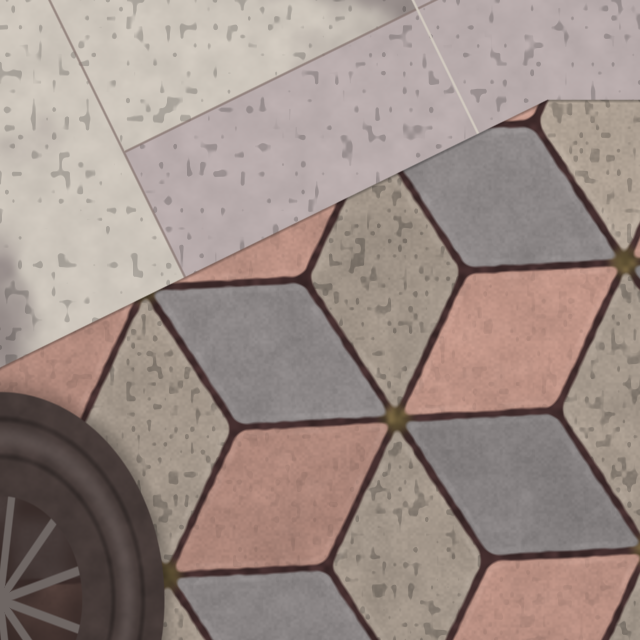
Write a Shadertoy shader that draws this pattern.

```glsl
// Worn tumbling-block paving in three colours beside pale slabs, with a tyre in the corner.

// Block lattice: a cube centre and two of its three edges
const vec2 CUBE_CENTRE = vec2(0.3685, 0.332);
const vec2 EDGE_A = vec2(0.2504, 0.0134);
const vec2 EDGE_B = vec2(-0.1077, -0.2314);
const float JOINT_HALF = 0.0052;
const float CORNER_ROUND = 0.018;
const vec3 PINK = vec3(0.70, 0.54, 0.49);
const vec3 GREY = vec3(0.52, 0.50, 0.50);
const vec3 BEIGE = vec3(0.65, 0.60, 0.55);
const vec3 JOINT = vec3(0.25, 0.17, 0.17);
const vec3 MOSS = vec3(0.40, 0.34, 0.22);

// Slabs
const vec2 SLAB_CORNER = vec2(0.289, 0.567);
const vec2 SLAB_DIR = vec2(0.8983, 0.4393);
const float SLAB_LENGTH = 0.51;
const float KERB_DEPTH = 0.217;
const float PAVING_TOP = 0.844;
const float SLAB_JOINT_HALF = 0.0018;
const vec3 STONE = vec3(0.82, 0.79, 0.75);
const vec3 MAUVE = vec3(0.74, 0.69, 0.69);
const vec3 SHADE = vec3(0.60, 0.56, 0.55);

// Wheel
const vec2 WHEEL_CENTRE = vec2(0.0, 0.0625);
const vec2 WHEEL_RADII = vec2(0.257, 0.325);
const float RIM = 0.50;
const float SPOKES = 11.0;
const vec3 RUBBER = vec3(0.28, 0.235, 0.225);
const vec3 RIM_DARK = vec3(0.21, 0.16, 0.15);
const vec3 SPOKE_GREY = vec3(0.43, 0.40, 0.39);

float hash(vec2 p) {
    return fract(sin(dot(p, vec2(127.1, 311.7))) * 43758.5453);
}

float noise(vec2 p) {
    vec2 i = floor(p), f = fract(p);
    f = f * f * (3.0 - 2.0 * f);
    return mix(mix(hash(i), hash(i + vec2(1, 0)), f.x),
               mix(hash(i + vec2(0, 1)), hash(i + 1.0), f.x), f.y);
}

float fbm(vec2 p) {
    float sum = 0.0, gain = 0.5;
    for (int i = 0; i < 4; i++) {
        sum += gain * noise(p);
        p = p * 2.03 + 17.0;
        gain *= 0.5;
    }
    return sum;
}

float cover(float d, float px) { return smoothstep(px, -px, d); }

// Each lattice triangle touches one cube centre; its sector picks the rhombus
vec3 blocks(vec2 p, float px) {
    vec2 q = inverse(mat2(EDGE_A, EDGE_B)) * (p - CUBE_CENTRE);
    vec2 base = floor(q), f = q - base;
    int phase = (int(base.x + base.y) + 300) % 3;
    vec2 side = f.x > f.y ? vec2(1, 0) : vec2(0, 1);
    vec2 centre = base + (phase == 0 ? vec2(0) : phase == 1 ? vec2(1) : side);
    vec2 d = q - centre;

    vec2 st = d, u = EDGE_A, v = EDGE_B;
    vec3 tint = PINK;
    float kind = 0.0, pitting = 0.25;
    if (min(d.x, d.y) < 0.0) {
        v = -EDGE_A - EDGE_B;
        if (d.x > d.y) {
            st = vec2(d.x - d.y, -d.y);
            tint = GREY; kind = 1.0; pitting = 0.12;
        } else {
            st = vec2(d.y - d.x, -d.x);
            u = EDGE_B; tint = BEIGE; kind = 2.0; pitting = 0.8;
        }
    }

    // Rounded distance to the rhombus sides
    vec2 heights = abs(u.x * v.y - u.y * v.x) / vec2(length(v), length(u));
    vec2 inset = min(st, 1.0 - st) * heights;
    float edge = CORNER_ROUND - length(max(CORNER_ROUND - inset, 0.0));
    edge += (noise(p * 70.0) - 0.5) * 0.0025;

    // Tile tone, grain, pits and the worn pale rim
    float tone = 0.95 + 0.10 * hash(centre + kind * 7.3);
    tone += 0.14 * (fbm(p * 22.0) - 0.47) + 0.07 * (noise(p * 230.0) - 0.5);
    tone -= 0.25 * pitting * smoothstep(0.66, 0.86, noise(p * vec2(120.0, 85.0)));
    vec3 col = tint * tone;
    col += 0.06 * smoothstep(0.009, 0.0, abs(edge - 0.012)) * noise(p * 45.0);

    // Moss gathers where six sharp corners meet
    float junction = min(length(vec2(1.0 - st.x, st.y) * heights),
                         length(vec2(st.x, 1.0 - st.y) * heights));
    vec3 gap = mix(JOINT, MOSS, smoothstep(0.03, 0.005, junction));
    gap *= 0.8 + 0.4 * noise(p * 90.0);
    return mix(col, gap, cover(edge - JOINT_HALF, px + 0.0012));
}

// Along and across are measured from the slab corner on the paving border
vec3 slabs(vec2 p, float along, float across, float px) {
    float plain = max(-along, min(across - KERB_DEPTH, SLAB_LENGTH - along));
    float dapple = smoothstep(0.43, 0.60, fbm(p * 4.2 + 3.0));
    vec3 col = mix(MAUVE, mix(STONE, SHADE, dapple), cover(-plain, px));
    col *= 0.97 + 0.10 * (fbm(p * 30.0) - 0.4);
    col *= 1.0 - 0.18 * smoothstep(0.76, 0.9, noise(p * vec2(95.0, 70.0)));

    float kerb = max(abs(across - KERB_DEPTH), -along);
    float seam = min(abs(along), kerb) - SLAB_JOINT_HALF;
    col = mix(col, vec3(0.52, 0.45, 0.43), 0.75 * cover(seam, px));
    float paleSeam = abs(along - SLAB_LENGTH) - SLAB_JOINT_HALF;
    return mix(col, STONE, cover(paleSeam, px));
}

vec3 wheel(vec3 ground, vec2 p, float px) {
    vec2 w = (p - WHEEL_CENTRE) / WHEEL_RADII;
    float r = length(w), soft = px / WHEEL_RADII.x;
    vec3 col = ground * (1.0 - 0.25 * smoothstep(1.10, 0.98, r));

    // Tyre with shallow circular grooves
    float groove = smoothstep(0.025, 0.0, min(abs(r - 0.87), abs(r - 0.69)));
    vec3 tyre = RUBBER * (0.95 + 0.25 * (fbm(p * 40.0) - 0.4) - 0.22 * groove);
    tyre += 0.07 * smoothstep(0.08, 0.0, abs(r - 0.78));

    // Spokes over a dark hollow
    float turn = fract(atan(w.y, w.x) * SPOKES / 6.28318) - 0.5;
    float spoke = abs(turn) * r * 6.28318 / SPOKES - 0.022;
    vec3 hollow = mix(RIM_DARK, ground, 0.25 * noise(p * 24.0));
    hollow = mix(hollow, SPOKE_GREY, cover(spoke, soft));
    tyre = mix(tyre, hollow, cover(r - RIM, soft));
    return mix(col, tyre, cover(r - 1.0, soft));
}

void mainImage(out vec4 fragColor, in vec2 fragCoord) {
    vec2 p = fragCoord / iResolution.y;
    float px = 1.0 / iResolution.y;
    vec2 rel = p - SLAB_CORNER;
    float along = dot(rel, SLAB_DIR);
    float across = dot(rel, vec2(-SLAB_DIR.y, SLAB_DIR.x));
    float border = max(across, p.y - PAVING_TOP);

    vec3 paving = blocks(p, px) * (1.0 - 0.3 * smoothstep(-0.006, 0.0, border));
    vec3 col = mix(slabs(p, along, across, px), paving, cover(border, px));
    fragColor = vec4(wheel(col, p, px), 1.0);
}
```
